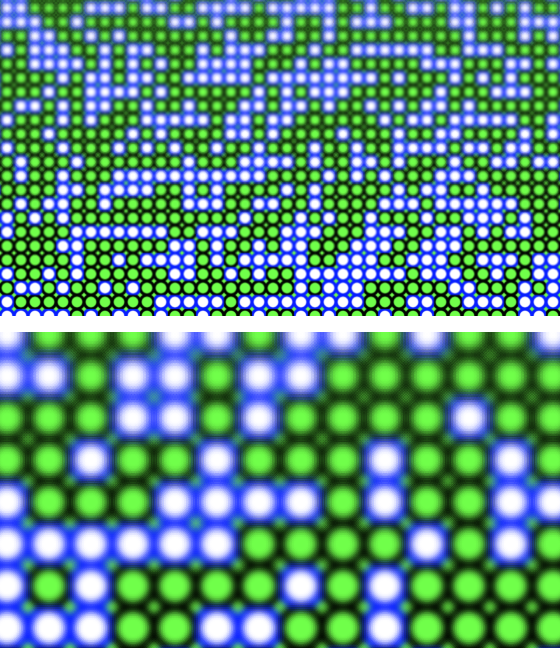
Top: the whole. Bottom: its middle third, enlarged.
Reproduce this pattern procedurally as a Shadertoy shader.

```glsl
// Grid of ringed dots, randomly green or white on blue, softening from bottom to top.

// Integer hash of a cell, 0 to 1
float hash(ivec2 cell) {
    uvec2 q = uvec2(cell + 64) * 1664525u + 12345u;
    q.x += q.y * 69069u;
    q.y += q.x * 69069u;
    q ^= q >> 16;
    q.x += q.y * 69069u;
    q.y += q.x * 69069u;
    q ^= q >> 16;
    return float(q.y & 65535u) / 65536.0;
}

// Sharp pattern; one unit of p is one cell
vec3 dotGrid(vec2 p) {
    vec3 green = vec3(0.44, 1.0, 0.29);
    bool lit = hash(ivec2(floor(p))) < 0.44;
    vec3 fill = lit ? vec3(1.0) : green;
    vec3 ring = lit ? vec3(0.03, 0.12, 1.0) : vec3(0.0, 0.02, 0.0);

    float radius = length(fract(p) - 0.5);
    if (radius < 0.378) return fill;
    return radius < 0.59 ? ring : green;
}

void mainImage(out vec4 fragColor, in vec2 fragCoord) {
    // 40 cells across; the bottom row is cut in half
    vec2 p = fragCoord / iResolution.x * 40.0 + vec2(0.0, 0.5);

    // Blur grows with height, never below half a pixel
    float height = fragCoord.y / iResolution.y;
    float sigma = max(0.03 + 0.16 * height, 18.0 / iResolution.x);

    // Gaussian-weighted average
    vec3 sum = vec3(0.0);
    float total = 0.0;
    for (int j = -4; j <= 4; j++) {
        for (int i = -4; i <= 4; i++) {
            vec2 offset = vec2(i, j) * 0.5;
            float weight = exp(-0.5 * dot(offset, offset));
            sum += weight * dotGrid(p + offset * sigma);
            total += weight;
        }
    }
    fragColor = vec4(sum / total, 1.0);
}
```
